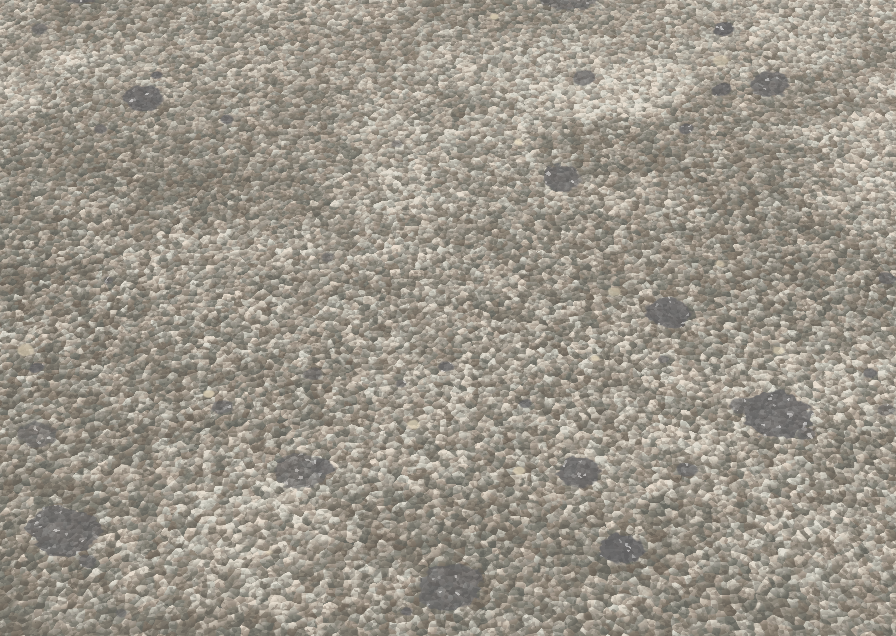
A Shadertoy shader for this texture:

```glsl
const vec3 TONES[7] = vec3[7](
    vec3(0.40, 0.385, 0.35), vec3(0.47, 0.45, 0.41), vec3(0.54, 0.52, 0.47),
    vec3(0.61, 0.58, 0.54), vec3(0.69, 0.66, 0.61), vec3(0.78, 0.76, 0.71),
    vec3(0.90, 0.87, 0.82));
const float STOPS[7] = float[7](0.0, 0.08, 0.30, 0.565, 0.78, 0.92, 0.985);
const vec3 TAR = vec3(0.405, 0.402, 0.405);
const vec3 CREAM = vec3(0.90, 0.85, 0.74);
const float GRAIN_DENSITY = 78.0;
const float FINE_DENSITY = 165.0;
const float GRAIN_CONTRAST = 2.5;
const float FINE_CONTRAST = 1.5;
const float RELIEF = 1.4;
const float PATCH_CONTRAST = 2.0;
const float SAND_STRENGTH = 1.1;
const vec2 LIGHT_DIR = vec2(-0.45, 0.89);

float hash(vec2 p) {
    return fract(sin(dot(p, vec2(127.1, 311.7))) * 43758.5453);
}

vec2 hash2(vec2 p) {
    return vec2(hash(p), hash(p + 37.3));
}

float noise(vec2 p) {
    vec2 i = floor(p), f = fract(p);
    f = f * f * (3.0 - 2.0 * f);
    return mix(mix(hash(i), hash(i + vec2(1, 0)), f.x),
               mix(hash(i + vec2(0, 1)), hash(i + vec2(1, 1)), f.x), f.y);
}

float fbm(vec2 p) {
    float sum = 0.0, amp = 0.5;
    for (int i = 0; i < 4; i++) {
        sum += amp * noise(p);
        p = p * 2.03 + 17.1;
        amp *= 0.5;
    }
    return sum / 0.9375;
}

// Soft Voronoi stones: x = tone, y = tint, z = slope towards the light
vec3 stones(vec2 p, float seed) {
    vec2 cell = floor(p), f = fract(p);
    vec3 sum = vec3(0.0);
    float total = 0.0;
    for (int y = -1; y <= 1; y++)
    for (int x = -1; x <= 1; x++) {
        vec2 o = vec2(x, y), id = cell + o + seed;
        vec2 r = f - o - hash2(id);
        float w = exp(-22.0 * dot(r, r));
        sum += w * vec3(hash(id + 71.7), hash(id + 93.1), dot(r, LIGHT_DIR));
        total += w;
    }
    return sum / max(total, 1e-8);
}

// Coverage of scattered, ragged, flattened blots
float blots(vec2 p, float size, float chance, vec2 radii, float seed) {
    vec2 q = p * vec2(1.0, 1.45);
    vec2 cell = floor(q / size);
    float ragged = 0.7 * (fbm(q * 0.8 / radii.y + seed) - 0.5)
                 + 0.25 * (noise(q * 130.0) - 0.5);
    float cover = 0.0;
    for (int y = -1; y <= 1; y++)
    for (int x = -1; x <= 1; x++) {
        vec2 id = cell + vec2(x, y) + seed;
        vec2 center = (cell + vec2(x, y) + 0.15 + 0.7 * hash2(id)) * size;
        float radius = mix(radii.x, radii.y, hash(id + 11.9));
        float d = length(q - center) / radius - 1.0 + ragged;
        float soft = 0.0025 / radius;
        float present = step(hash(id + 53.3), chance);
        float strength = mix(0.6, 1.0, hash(id + 29.7));
        cover = max(cover, present * strength * (1.0 - smoothstep(-soft, soft, d)));
    }
    return cover;
}

vec3 toneRamp(float t) {
    vec3 c = TONES[0];
    for (int i = 0; i < 6; i++)
        c = mix(c, TONES[i + 1], clamp((t - STOPS[i]) / (STOPS[i + 1] - STOPS[i]), 0.0, 1.0));
    return c;
}

void mainImage(out vec4 fragColor, in vec2 fragCoord) {
    vec2 p = fragCoord / iResolution.y;

    // Ground plane receding towards the top
    vec2 ground = vec2((p.x - 0.7) * (1.0 + 0.4 * p.y), p.y * (1.15 + 0.4 * p.y));
    vec2 warp = 0.006 * (vec2(noise(ground * 90.0), noise(ground * 90.0 + 31.0)) - 0.5);
    vec3 coarse = stones((ground + warp) * GRAIN_DENSITY, 5.0);
    vec3 fine = stones((ground - warp) * FINE_DENSITY, 43.0);

    // Stone relief, broad wear and pale sandy bands
    float s = GRAIN_CONTRAST * (coarse.x - 0.5) + RELIEF * coarse.z
            + FINE_CONTRAST * (fine.x - 0.5);
    s *= mix(1.05, 0.8, smoothstep(0.4, 1.0, p.y));
    s += PATCH_CONTRAST * (fbm(p * vec2(3.0, 7.0) + 4.0) - 0.5);
    float band = exp(-pow((p.y - 0.8) / 0.16, 2.0));
    float sand = smoothstep(0.48, 0.72, fbm(p * vec2(5.0, 13.0) + 61.0));
    s += SAND_STRENGTH * sand * mix(0.35, 1.0, band) - 0.15;

    vec3 color = toneRamp(1.0 / (1.0 + exp(-1.7 * s)));
    color += (coarse.y - 0.5) * vec3(0.035, -0.005, -0.02);

    // Cream stains and dark tar blots with pale specks
    float stain = blots(p, 0.15, 0.13, vec2(0.005, 0.012), 83.0);
    color = mix(color, CREAM, 0.8 * stain);
    float tar = max(blots(p, 0.28, 0.36, vec2(0.026, 0.055), 19.0),
                    blots(p, 0.11, 0.22, vec2(0.007, 0.019), 47.0));
    float speck = smoothstep(0.90, 0.97, fine.x);
    vec3 tarColor = TAR + 0.07 * (fine.x - 0.5) + 0.3 * speck;
    color = mix(color, tarColor, 0.92 * tar);

    fragColor = vec4(clamp(color, 0.0, 1.0), 1.0);
}
```
